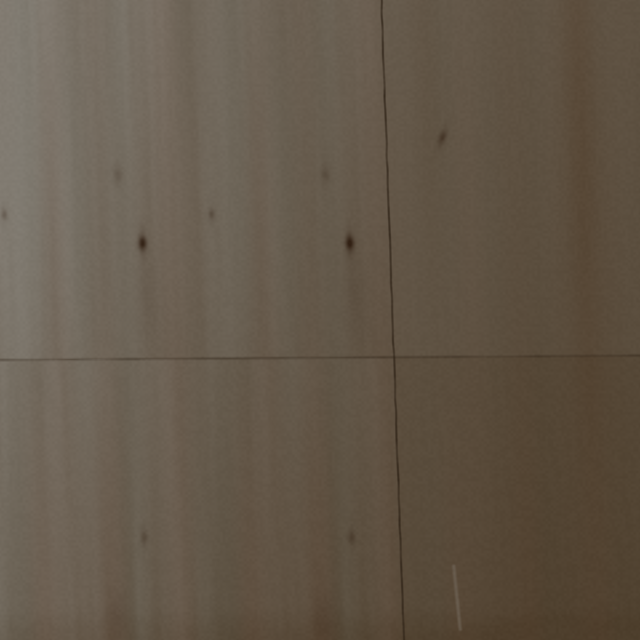
This texture is drawn by a Shadertoy shader. Its source:

```glsl
// Dim plywood panels with slanted vertical grain, repeated knots and two thin seams.

const float SLANT = 0.035;   // sideways lean of grain and main seam
const float SEAM_X = 0.631;  // main seam where it meets the bottom edge
const float PERIOD = 0.324;  // width of one veneer repeat

const vec3 SHADE = vec3(0.315, 0.255, 0.185);
const vec3 PALE = vec3(0.50, 0.47, 0.43);
const vec3 KNOT = vec3(0.17, 0.10, 0.05);
const vec3 GAP = vec3(0.17, 0.125, 0.08);

float hash(vec2 p) {
    return fract(sin(dot(p, vec2(127.1, 311.7))) * 43758.5453);
}

// Value noise that repeats across x after the given number of cells
float noise(vec2 p, float cells) {
    vec2 i = floor(p), f = fract(p);
    f = f * f * (3.0 - 2.0 * f);
    float x0 = mod(i.x, cells), x1 = mod(i.x + 1.0, cells);
    float low = mix(hash(vec2(x0, i.y)), hash(vec2(x1, i.y)), f.x);
    float high = mix(hash(vec2(x0, i.y + 1.0)), hash(vec2(x1, i.y + 1.0)), f.x);
    return mix(low, high, f.y);
}

// Layered streaks, centred on zero; x is measured in veneer repeats
float streaks(float x, float y, float seed) {
    float broad = noise(vec2(x * 6.0, y * 1.3 + seed), 6.0);
    float medium = noise(vec2(x * 13.0, y * 1.8 + seed + 20.0), 13.0);
    float fine = noise(vec2(x * 34.0, y * 3.0 + seed + 40.0), 34.0);
    return broad * 0.45 + medium * 0.4 + fine * 0.15 - 0.5;
}

// Soft oval spot
float spot(vec2 p, vec2 center, vec2 radius) {
    vec2 d = (p - center) / radius;
    return exp(-dot(d, d));
}

// Compact core with a faint halo stretched along the grain
float knot(vec2 p, vec2 center, float size) {
    float core = spot(p, center, vec2(0.0065, 0.0095) * size);
    float halo = spot(p, center, vec2(0.006, 0.022) * size);
    return 0.65 * core + 0.3 * halo;
}

// Knots inside one veneer repeat
float veneerKnots(vec2 p) {
    float k = knot(p, vec2(0.2444, 0.62), 1.0);
    k += 0.35 * knot(p, vec2(0.231, 0.16), 0.9);
    k += 0.22 * knot(p, vec2(0.210, 0.727), 1.2);
    k += 0.32 * knot(p, vec2(0.030, 0.665), 0.8);
    k += 0.13 * spot(p, vec2(0.184, 0.036), vec2(0.016, 0.035));
    return k + 0.08 * spot(p, vec2(0.247, 0.54), vec2(0.015, 0.06));
}

float line(float d, float halfWidth, float soft) {
    return 1.0 - smoothstep(halfWidth - soft, halfWidth + soft, abs(d));
}

float segmentDistance(vec2 p, vec2 a, vec2 b) {
    vec2 pa = p - a, ba = b - a;
    return length(pa - ba * clamp(dot(pa, ba) / dot(ba, ba), 0.0, 1.0));
}

void mainImage(out vec4 fragColor, in vec2 fragCoord) {
    vec2 uv = fragCoord / iResolution.xy;
    float soft = max(0.0012, 1.0 / iResolution.y);
    vec2 p = vec2(uv.x + SLANT * uv.y, uv.y);
    float seamY = 0.4375 + 0.007 * uv.x;
    float right = smoothstep(-soft, soft, p.x - SEAM_X);
    float upper = smoothstep(-soft, soft, uv.y - seamY);

    // Light falls off from the left and toward the bottom
    float light = 0.85 * exp(-1.6 * uv.x) + 0.25 * (uv.y - 0.45);
    light -= 0.08 * right * (1.0 - upper);
    light -= 0.12 * smoothstep(0.06, 0.0, uv.y);

    // Strong repeated grain on the left, broad quiet grain on the right
    float repeatX = p.x / PERIOD;
    float leftGrain = streaks(repeatX, uv.y, mix(7.0, 9.0, upper));
    float rightGrain = streaks(p.x * 1.2, uv.y * 0.5, 71.0);
    float leftAmount = mix(0.52, 0.28, smoothstep(0.0, 0.6, uv.x));
    float grain = mix(leftGrain * leftAmount, rightGrain * 0.15, right);
    vec3 color = mix(SHADE, PALE, clamp(light + grain, -0.05, 1.05));

    // Warm and cool drift between streaks
    float tint = noise(vec2(repeatX * 9.0, uv.y * 1.5 + 90.0), 9.0) - 0.5;
    color += vec3(0.016, -0.005, -0.006) * tint * (1.0 - 0.5 * right);

    // Brown bands on the right panel
    float band = spot(p, vec2(0.935, 0.80), vec2(0.028, 0.42));
    band += 0.5 * spot(p, vec2(0.70, 0.85), vec2(0.025, 0.35));
    color -= vec3(0.022, 0.030, 0.036) * band * right;

    // Knots: repeated on the left, a single tilted one on the right
    vec2 cell = vec2(mod(p.x, PERIOD), p.y);
    float strength = 0.9 + 0.15 * hash(vec2(floor(repeatX), 3.0));
    float knots = veneerKnots(cell) * strength * (1.0 - right);
    vec2 tilted = vec2(p.x - 0.35 * (p.y - 0.785), p.y);
    knots += 0.5 * knot(tilted, vec2(0.719, 0.785), 0.95) * right;
    color = mix(color, KNOT, clamp(knots, 0.0, 0.9));

    // Seams with uneven depth
    float wobble = 0.0012 * (noise(vec2(3.0, uv.y * 45.0), 64.0) - 0.5);
    float depth = 0.5 + 0.25 * noise(vec2(8.0, uv.y * 60.0), 64.0);
    color = mix(color, GAP, depth * line(p.x - SEAM_X + wobble, 0.0016, soft));
    float faint = 0.2 + 0.2 * noise(vec2(uv.x * 25.0, 5.0), 64.0);
    color = mix(color, GAP, faint * line(uv.y - seamY, 0.0018, soft * 1.5));

    // Pale scratch near the bottom
    float scratch = segmentDistance(uv, vec2(0.709, 0.115), vec2(0.719, 0.017));
    color = mix(color, PALE, 0.38 * line(scratch, 0.0025, 0.0025));

    // Fine mottling
    color += 0.018 * (noise(uv * 240.0, 512.0) - 0.5);
    fragColor = vec4(color, 1.0);
}
```
